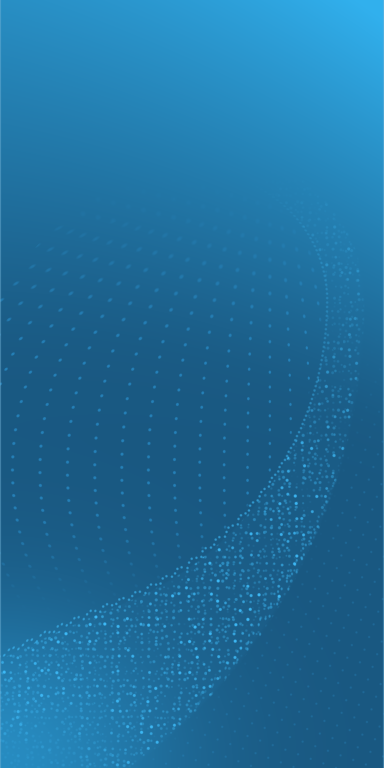
Give the GLSL for this background, as a Shadertoy shader.

```glsl
// Draws a blue gradient with curved columns of dots and a sweeping ribbon of sparkling particles.

const vec3 DEEP = vec3(0.098, 0.342, 0.502);
const vec3 SKY = vec3(0.192, 0.690, 0.930);
const vec3 DOT_BLUE = vec3(0.16, 0.56, 0.80);
const vec3 SPARK = vec3(0.24, 0.73, 0.97);
const vec2 CENTRE = vec2(0.0, 0.609);
const float RADIUS = 0.426;

vec2 hash2(vec2 cell) {
    vec3 q = fract(cell.xyx * vec3(0.1031, 0.1030, 0.0973));
    q += dot(q, q.yzx + 33.33);
    return fract((q.xx + q.yz) * q.zy);
}

float disc(vec2 offset, float radius, float blur) {
    return 1.0 - smoothstep(radius - blur, radius + blur, length(offset));
}

// Diagonal light from the top right and a round glow at the bottom left
vec3 backdrop(vec2 uv, vec2 p) {
    float slope = mix(1.4, 1.9, uv.x);
    float rise = slope * (uv.y - mix(0.56, 0.45, uv.x * uv.x));
    float top = 0.5 * (rise + sqrt(rise * rise + 0.008));
    vec2 away = (p - vec2(0.0, 0.01)) / vec2(0.23, 0.19);
    float corner = 0.58 * exp(-dot(away, away));
    return mix(DEEP, SKY, min(top + corner, 1.0));
}

// Columns bend towards a vertical axis, rows spread apart with height
float dotField(vec2 p, float blur) {
    const float axis = 0.3516;
    float h = p.y - 0.388;
    float bend = min(4.29 * h * h, 0.45);
    float c = (p.x - bend * axis) / (1.0 - bend);
    float stretch = 1.0 + 1.18 * h;
    float column = c * 27.93 - 0.4545 + 42.0 * c * c * c * c;
    float row = 50.0 * log(stretch) + 0.2 * floor(column + 0.5);
    vec2 cell = fract(vec2(column, row) + 0.5) - 0.5;
    vec2 spacing = vec2(0.0352 * (1.0 - bend), 0.0170 * stretch);
    float soft = smoothstep(0.5, 0.75, p.y);
    float fade = smoothstep(0.19, 0.36, p.y) * (1.0 - smoothstep(0.52, 0.79, p.y));
    return disc(cell * spacing, 0.0019 + 0.001 * soft, blur * (1.0 + soft)) * fade;
}

// One jittered particle per cell: x is coverage, y is brightness
vec2 scatter(vec2 p, float size, float blur) {
    vec2 id = floor(p / size);
    vec2 rnd = hash2(id);
    vec2 offset = fract(p / size) - 0.5 - 0.5 * (rnd - 0.5);
    float light = hash2(id + 71.0).x;
    float radius = mix(0.0010, 0.0020, light);
    return vec2(disc(offset * size, radius, blur) * step(0.16, rnd.y), light);
}

// Beads following a scalloped arc
float beadChain(float along, float across, float height, float blur) {
    const float step_ = 0.0058;
    float bead = (floor(along / step_) + 0.5) * step_;
    float scallop = height * abs(sin(bead * 3.14159 / 0.0215));
    return disc(vec2(along - bead, across + scallop), 0.0015, blur);
}

void mainImage(out vec4 fragColor, in vec2 fragCoord) {
    vec2 uv = fragCoord / iResolution.xy;
    vec2 p = vec2(uv.x * 0.5, uv.y);
    float blur = 0.85 / iResolution.y;
    vec3 color = backdrop(uv, p);

    // Ribbon bounds in polar form
    vec2 ray = p - CENTRE;
    float r = length(ray);
    float a = atan(-ray.y, ray.x);
    float above = min(a, 0.0);
    float tail = max(a - 1.2, 0.0);
    float inner = RADIUS - 0.35 * above * above + 0.3 * tail * tail;
    float outer = 0.474 + (a > 0.0 ? 0.094 : -0.35) * a * a;
    float inside = smoothstep(inner - 0.001, inner + 0.002, r)
                 * (1.0 - smoothstep(outer - 0.004, outer + 0.002, r));
    float strength = smoothstep(-0.46, -0.05, a) * mix(0.45, 1.0, smoothstep(0.0, 0.7, a));
    strength *= 1.0 - 0.75 * smoothstep(0.50, 0.61, r) * smoothstep(1.2, 1.5, a);

    // Regular dots left of the ribbon
    float field = dotField(p, blur) * (1.0 - smoothstep(inner - 0.012, inner - 0.004, r));
    color = mix(color, DOT_BLUE, 0.72 * field);

    // Faint lattice right of the ribbon
    vec2 lattice = mat2(0.94, 0.34, -0.34, 0.94) * p / 0.0175;
    float faint = disc((fract(lattice) - 0.5) * 0.0175, 0.0013, blur);
    faint *= smoothstep(outer, outer + 0.02, r) * (1.0 - smoothstep(0.35, 0.6, p.y));
    color = mix(color, DOT_BLUE, 0.3 * faint);

    // Ribbon haze and particles
    color = mix(color, DOT_BLUE, 0.07 * inside * strength);
    vec2 coarse = scatter(p, 0.0100, blur);
    vec2 fine = scatter(p + 0.37, 0.0080, blur);
    float glint = coarse.x * mix(0.3, 1.0, coarse.y * coarse.y);
    glint = max(glint, 0.5 * fine.x * fine.y);
    color = mix(color, SPARK, glint * inside * strength);

    // Beaded ribbon edges
    float arch = smoothstep(0.3, 0.9, a);
    float innerChain = beadChain(a * RADIUS, r - inner, 0.007 * arch, blur);
    float outerChain = beadChain(a * 0.52, r - outer, 0.012 * arch, blur);
    outerChain *= smoothstep(0.45, 0.7, a) * (1.0 - smoothstep(0.95, 1.2, a));
    color = mix(color, SPARK, strength * max(0.65 * innerChain, 0.5 * outerChain));

    // Thin pale side borders
    float border = 1.0 - smoothstep(0.0008, 0.0022, min(p.x, 0.5 - p.x));
    color = mix(color, vec3(0.45, 0.70, 0.84), 0.45 * border);
    fragColor = vec4(color, 1.0);
}
```
